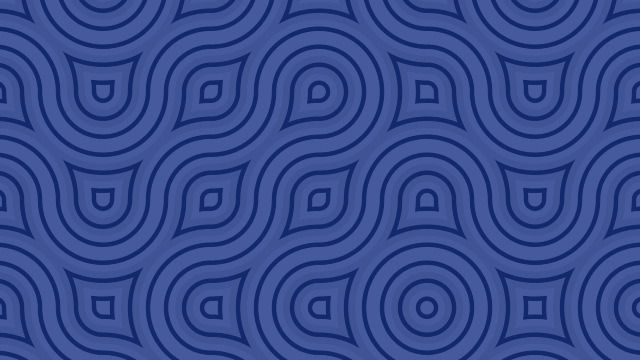
Give the GLSL for this pattern, as a Shadertoy shader.

```glsl
// Picks the diagonal that carries the arcs, one bit per tile
bool isFlipped(ivec2 tile) {
    ivec4 rowBits = ivec4(16, 46, 46, 38);
    return ((rowBits[tile.y & 3] >> (((tile.x % 6) + 6) % 6)) & 1) == 1;
}

// Distance to the nearer of the two arc centres, in tile units
float arcDistance(vec2 p) {
    vec2 local = fract(p);
    if (isFlipped(ivec2(floor(p)))) local.x = 1.0 - local.x;
    return min(length(local), length(1.0 - local));
}

// Soft band of the given half width around zero
float band(float dist, float halfWidth, float pixel) {
    return 1.0 - smoothstep(halfWidth - 0.6 * pixel, halfWidth + 0.6 * pixel, abs(dist));
}

void mainImage(out vec4 fragColor, in vec2 fragCoord) {
    const float tileSize = 0.3;
    const float ringCount = 6.0;
    vec2 p = fragCoord / (iResolution.y * tileSize) + vec2(0.046, 0.516);
    float pixel = ringCount / (iResolution.y * tileSize);

    float rings = ringCount * arcDistance(p);

    // Faint two-tone ground, symmetric so it joins across tiles
    float mirrored = min(rings, ringCount - rings);
    vec3 color = mix(vec3(0.27, 0.35, 0.61), vec3(0.25, 0.325, 0.585),
                     band(mirrored - 1.5, 0.5, pixel));

    // Dark concentric lines
    float line = band(fract(rings) - 0.5, 0.125, pixel);
    color = mix(color, vec3(0.08, 0.16, 0.42), line);

    fragColor = vec4(color, 1.0);
}
```
